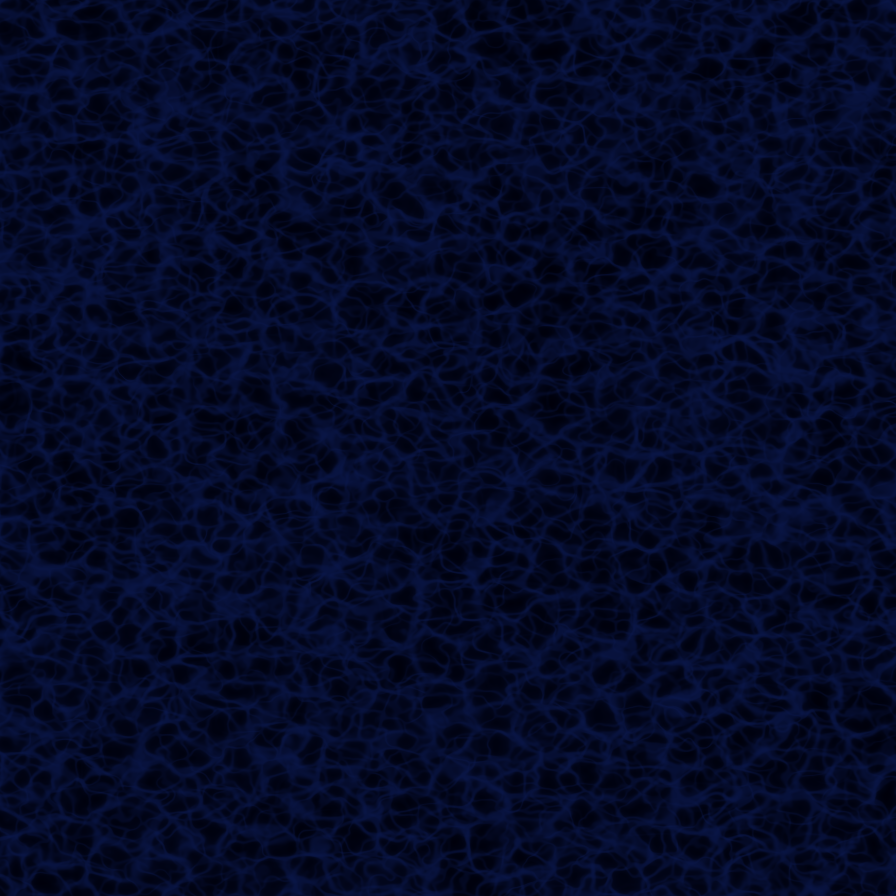
Write a Shadertoy shader that draws this texture.

```glsl
vec2 hash2(vec2 p) {
    vec3 q = fract(p.xyx * vec3(0.1031, 0.1030, 0.0973));
    q += dot(q, q.yzx + 33.33);
    return fract((q.xx + q.yz) * q.zy);
}

float noise(vec2 p) {
    vec2 i = floor(p), f = fract(p);
    f = f * f * (3.0 - 2.0 * f);
    float low = mix(hash2(i).x, hash2(i + vec2(1, 0)).x, f.x);
    float high = mix(hash2(i + vec2(0, 1)).x, hash2(i + vec2(1, 1)).x, f.x);
    return mix(low, high, f.y);
}

// Distance to the nearest cell wall, with rounded corners
float wallDistance(vec2 p) {
    vec2 cell = floor(p), f = fract(p);
    vec2 nearest = vec2(0), nearestId = vec2(0);
    float best = 8.0;
    for (int y = -1; y <= 1; y++)
    for (int x = -1; x <= 1; x++) {
        vec2 id = vec2(x, y);
        vec2 toSeed = id + hash2(cell + id) - f;
        float d = dot(toSeed, toSeed);
        if (d < best) {
            best = d;
            nearest = toSeed;
            nearestId = id;
        }
    }
    float sum = 0.0;
    for (int y = -2; y <= 2; y++)
    for (int x = -2; x <= 2; x++) {
        vec2 id = nearestId + vec2(x, y);
        vec2 toSeed = id + hash2(cell + id) - f;
        vec2 across = toSeed - nearest;
        if (dot(across, across) > 0.0001)
            sum += exp(-18.0 * dot(0.5 * (nearest + toSeed), normalize(across)));
    }
    return max(0.0, -log(sum) / 18.0);
}

// One sheet of curved fibres: thin strands within a soft halo
float fibreSheet(vec2 p, float seed) {
    p += seed;
    vec2 bend = vec2(noise(p * 1.6 + 7.0), noise(p * 1.6 + 41.0)) - 0.5;
    vec2 curl = vec2(noise(p * 3.4 + 83.0), noise(p * 3.4 + 19.0)) - 0.5;
    float d = wallDistance(p + 0.65 * bend + 0.2 * curl);
    float strength = 0.35 + 1.1 * noise(p * 1.3 + 63.0);
    float strand = 1.0 - smoothstep(0.01, 0.11, d);
    return 0.062 * strand * strength + 0.06 * exp(-7.0 * d);
}

void mainImage(out vec4 fragColor, in vec2 fragCoord) {
    vec2 uv = fragCoord / iResolution.y;

    // Overlapping sheets, slightly flattened cells
    float blue = 0.042;
    blue += 1.15 * fibreSheet(uv * vec2(19, 26), 11.0);
    blue += 0.85 * fibreSheet(uv * vec2(25, 33), 137.0);
    blue += 0.65 * fibreSheet(uv * vec2(32, 41), 291.0);

    // Loose hairs and uneven depth
    float hair = abs(noise(uv * vec2(27, 36) + 211.0) - 0.5);
    blue += 0.025 * (1.0 - smoothstep(0.01, 0.07, hair)) * noise(uv * 18.0 + 5.0);
    blue += 0.035 * (noise(uv * vec2(11, 15) + 57.0) - 0.5);
    blue += 0.012 * (noise(uv * 150.0) - 0.5);

    // Soft limit on the brightest crossings
    float over = max(blue - 0.17, 0.0);
    blue = min(blue, 0.17) + over / (1.0 + 5.0 * over);

    vec3 color = vec3(0.17 * (blue - 0.06), 0.01 + 0.36 * (blue - 0.07), blue);
    fragColor = vec4(clamp(color, 0.0, 1.0), 1.0);
}
```
